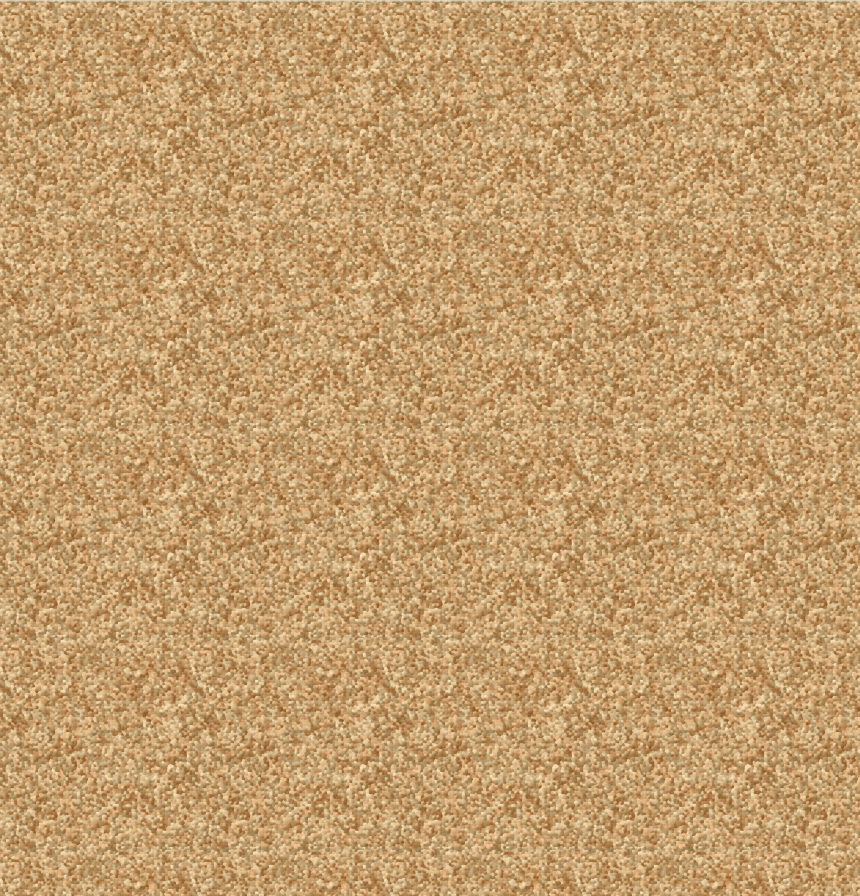
Write a Shadertoy shader that draws this texture.

```glsl
const vec2 TILE_SIZE = vec2(0.2148, 0.2363);
const vec2 FINE_GRID = vec2(70.0, 80.0);
const vec2 CLUMP_GRID = vec2(37.0, 43.0);
const float FIRST_SEAM = 0.9974;
const float TAU = 6.2831853;

const vec3 DARK_SAND = vec3(0.53, 0.37, 0.18);
const vec3 LIGHT_SAND = vec3(0.95, 0.81, 0.62);
const vec3 WARM_SHIFT = vec3(0.03, -0.015, -0.03);
const vec3 SEAM_GREY = vec3(0.60, 0.55, 0.40);
const vec3 RIM_PALE = vec3(0.88, 0.85, 0.76);

// Integer mixing keeps neighbouring cells independent
vec3 hash3(vec2 cell, uint seed) {
    uvec3 v = uvec3(uvec2(cell), seed) * 1664525u + 1013904223u;
    v.x += v.y * v.z;
    v.y += v.z * v.x;
    v.z += v.x * v.y;
    v ^= v >> 16u;
    v.x += v.y * v.z;
    v.y += v.z * v.x;
    v.z += v.x * v.y;
    return vec3(v & 65535u) / 65535.0;
}

// Soft cellular grain, periodic over grid: x = tone, yz = offset from grain
vec3 cellularGrain(vec2 t, vec2 grid, float sharpness, uint seed) {
    vec2 p = t * grid;
    vec2 base = floor(p);
    vec2 local = p - base;
    vec3 sum = vec3(0.0);
    float total = 0.0;
    for (int j = -1; j <= 1; j++) {
        for (int i = -1; i <= 1; i++) {
            vec2 neighbour = vec2(i, j);
            vec3 rnd = hash3(mod(base + neighbour, grid), seed);
            vec2 offset = local - neighbour - mix(vec2(0.15), vec2(0.85), rnd.xy);
            float weight = exp(-sharpness * dot(offset, offset));
            sum += weight * vec3(rnd.z, offset);
            total += weight;
        }
    }
    return sum / total;
}

// Broad mottling that closes on itself at the tile edges
float mottle(vec2 t) {
    vec2 a = TAU * t;
    return 0.4 * sin(a.x + 1.2 * sin(a.y) + 2.6)
         + 0.3 * sin(4.0 * a.x + sin(3.0 * a.y))
         + 0.3 * sin(5.0 * a.y + 2.0 * sin(3.0 * a.x));
}

float sandTone(vec2 t, vec3 fine, vec3 clump) {
    float relief = dot(fine.yz, vec2(-0.6, 0.8));
    float tone = 0.565 + 0.88 * (fine.x - 0.5) + 0.22 * relief;
    tone += 0.3 * (clump.x - 0.5) + 0.025 * mottle(t);
    return clamp(tone, -0.2, 1.15);
}

float lineMask(float dist, float halfWidth, float pixel) {
    return 1.0 - smoothstep(halfWidth - 0.5 * pixel, halfWidth + 0.5 * pixel, abs(dist));
}

// Broken strokes along a seam, repeated with the tile
float dashes(float x, float count) {
    float stroke = hash3(vec2(floor(fract(x) * count), 3.0), 5u).x;
    return mix(0.05, 0.7, smoothstep(0.3, 0.8, stroke));
}

void mainImage(out vec4 fragColor, in vec2 fragCoord) {
    vec2 uv = fragCoord / iResolution.y;
    float pixel = 1.0 / iResolution.y;
    vec2 tilePos = vec2(uv.x, uv.y - FIRST_SEAM) / TILE_SIZE;
    vec2 t = fract(tilePos);

    // Fine sand over slightly larger clumps
    vec3 fine = cellularGrain(t, FINE_GRID, 6.0, 1u);
    vec3 clump = cellularGrain(t, CLUMP_GRID, 5.0, 2u);
    vec3 color = mix(DARK_SAND, LIGHT_SAND, sandTone(t, fine, clump));
    color += WARM_SHIFT * 2.0 * (0.5 - clump.x);

    // Thin worn seam between rows of tiles
    float seamDist = (fract(tilePos.y + 0.5) - 0.5) * TILE_SIZE.y;
    float seam = lineMask(seamDist, 0.0009, pixel);
    color = mix(color, SEAM_GREY, seam * dashes(tilePos.x, 55.0));

    // Pale upper rim
    float rim = lineMask(uv.y - 1.0, 0.0016, pixel);
    color = mix(color, RIM_PALE, 0.75 * rim);

    fragColor = vec4(clamp(color, 0.0, 1.0), 1.0);
}
```
